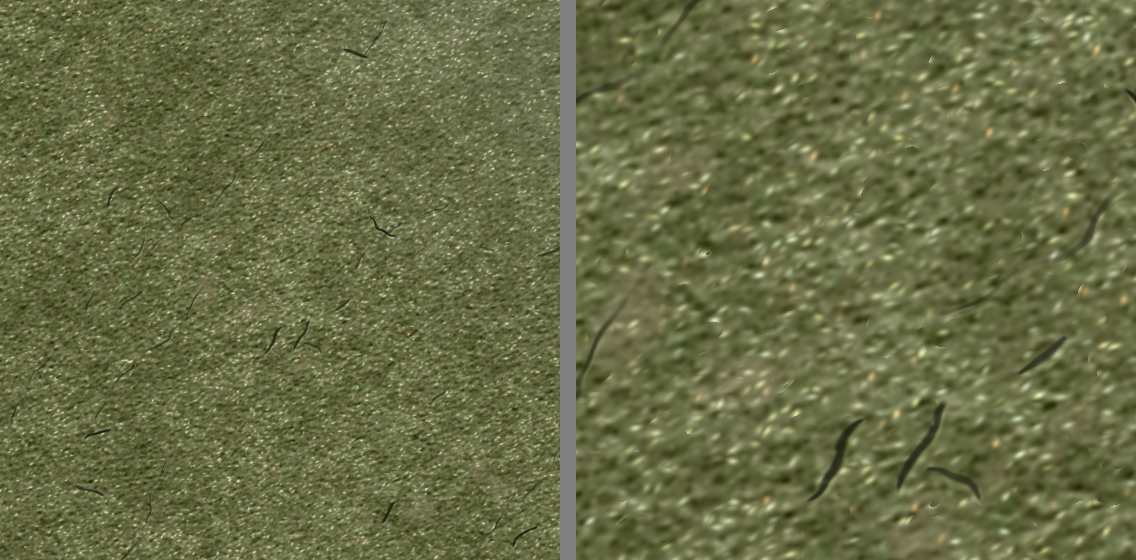
Left: the whole. Right: its middle third, enlarged.
Give the GLSL for this texture, as a WebGL 2 fragment shader.

```glsl
#version 300 es
precision highp float;
// Weathered olive rock: fine embossed grain running up to the right, clustered
// pale mineral flecks, and short dark cracks joined by long faint seams.
// Built from Gaussian-weighted cellular noise and sine-bent line segments.

uniform vec2 u_resolution;
out vec4 fragColor;

vec3 hash3(vec2 p) {
    vec3 h = fract(p.xyx * vec3(0.1031, 0.1030, 0.0973));
    h += dot(h, h.yxz + 33.33);
    return fract((h.xxy + h.yzz) * h.zyx);
}

vec2 turn(vec2 p, float angle) {
    float c = cos(angle), s = sin(angle);
    return vec2(c * p.x + s * p.y, c * p.y - s * p.x);
}

// Cellular noise: each cell adds one soft light or dark spot, mean zero.
float spots(vec2 p) {
    vec2 cell = floor(p);
    float sum = 0.0;
    for (int y = -1; y <= 1; y++) {
        for (int x = -1; x <= 1; x++) {
            vec2 id = cell + vec2(x, y);
            vec3 h = hash3(id + 200.0);
            vec2 d = p - id - h.xy;
            sum += (h.z * 2.0 - 1.0) * exp(-4.0 * dot(d, d));
        }
    }
    return sum;
}

// Scattered bright flecks with a slight tint of their own.
vec3 flecks(vec2 p, float chance) {
    vec2 cell = floor(p);
    vec3 light = vec3(0.0);
    for (int y = -1; y <= 1; y++) {
        for (int x = -1; x <= 1; x++) {
            vec2 id = cell + vec2(x, y);
            vec3 h = hash3(id + 530.0);
            vec3 k = hash3(id + 910.0);
            vec2 d = turn(p - id - h.xy, (k.x - 0.5) * 2.0) * vec2(0.8, 1.25);
            float power = mix(0.10, 0.42, k.y * k.y) * step(h.z, chance);
            vec3 tint = mix(vec3(1.08, 1.0, 0.72), vec3(0.92, 1.0, 1.08), k.z);
            tint = mix(tint, vec3(1.15, 0.78, 0.55), step(0.93, k.x));
            light = max(light, tint * power * exp(-8.0 * dot(d, d)));
        }
    }
    return light;
}

// Tapered cracks; the last few are long, shallow, broken seams.
float cracks(vec2 p, float rough) {
    float depth = 0.0;
    for (int i = 0; i < 26; i++) {
        float n = float(i);
        vec3 a = hash3(vec2(n, 7.0));
        vec3 b = hash3(vec2(n, 19.0));
        bool seam = i > 19;
        float angle = (b.y > 0.7 && !seam) ? -0.45 : mix(0.4, 1.15, b.x);
        float reach = seam ? 0.17 : mix(0.012, 0.04, a.z);
        vec2 d = turn(p - a.xy, angle);
        d.y += 0.009 * sin(d.x * 27.0 + n) + 0.003 * sin(d.x * 93.0 + n * 2.0);
        d.y += 0.004 * rough;
        float taper = max(0.0, 1.0 - d.x * d.x / (reach * reach));
        float width = (seam ? 0.0013 : mix(0.0012, 0.0028, b.z)) * taper;
        float line = 1.0 - smoothstep(width * 0.4, width + 0.0018, abs(d.y));
        float gaps = 0.35 + 0.25 * sin(d.x * 71.0 + n * 3.0);
        float strength = seam ? gaps : mix(0.45, 1.0, b.z);
        depth = max(depth, strength * line * smoothstep(0.0, 0.3, taper));
    }
    return depth;
}

void main() {
    vec2 p = gl_FragCoord.xy / u_resolution.y;
    vec2 q = turn(p, 0.45);

    // Broad mottling, ridges and a calmer upper right corner
    float broad = spots(q * vec2(5.0, 8.0));
    float ridge = spots(q * vec2(17.0, 36.0) + 40.0);
    float lump = spots(q * vec2(48.0, 80.0) + 9.0);
    float calm = smoothstep(1.1, 1.9, p.x + p.y);

    // Grain lit from above
    vec2 g = q * vec2(105.0, 165.0);
    float grain = spots(g);
    float relief = grain - spots(g + vec2(0.2, 0.45));
    float grit = spots(q * vec2(190.0, 245.0) + 70.0);
    float texture_tone = 0.105 * relief + 0.04 * grain + 0.095 * grit;
    float tone = 0.382 + 0.022 * broad + 0.03 * ridge + 0.035 * lump;
    tone += texture_tone * (1.0 - 0.35 * calm) + 0.02 * calm;
    vec3 color = vec3(tone, tone + 0.02, tone - 0.135 + 0.02 * calm);
    color += vec3(0.02, 0.0, 0.01) * spots(p * 90.0 + 15.0);

    // Rare worn beige patches
    float worn = smoothstep(0.75, 1.0, spots(p * 13.0 + 31.0) + 0.12 * lump);
    color = mix(color, vec3(0.48, 0.46, 0.33) + 0.5 * texture_tone, 0.6 * worn);

    // Flecks gather in loose clusters
    float chance = 0.30 + 0.20 * broad + 0.22 * ridge + 0.25 * lump - 0.15 * calm;
    color += flecks(q * vec2(125.0, 165.0), clamp(chance, 0.04, 0.75));

    // Cracks with a lit lower lip
    float lip = cracks(p + vec2(-0.001, 0.005), lump);
    float crack = cracks(p, lump);
    color += vec3(0.09, 0.09, 0.07) * lip * (1.0 - crack);
    color = mix(color, vec3(0.09, 0.10, 0.06), 0.92 * crack);

    fragColor = vec4(clamp(color, 0.0, 1.0), 1.0);
}
```
